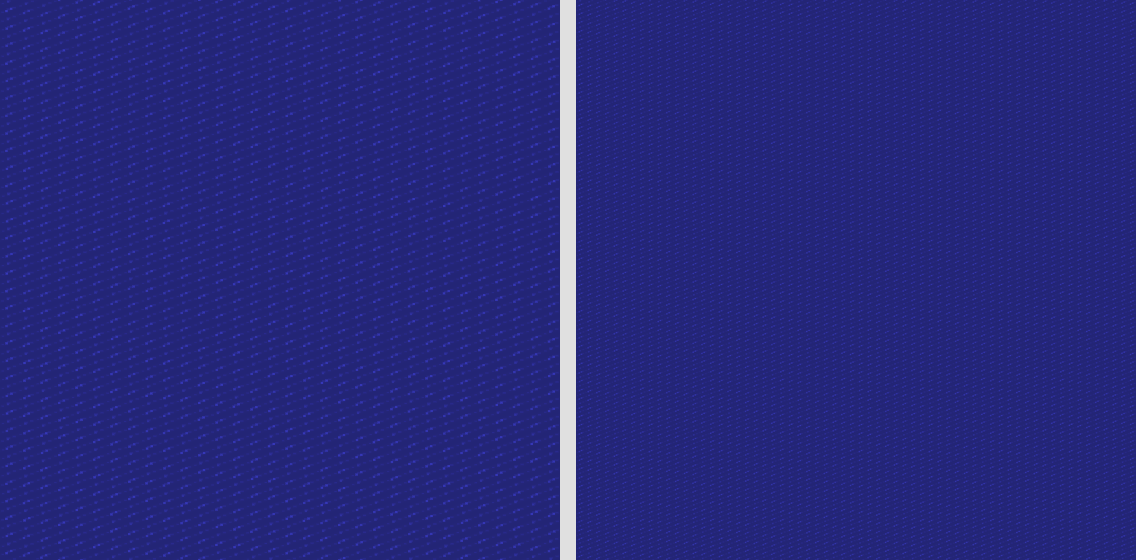
Left, the tile; right, the same tile 2 across and 2 down.
Give the GLSL for this texture, as a Shadertoy shader.

```glsl
// Dark blue twill cloth: upright columns of stitches step upward to the right
// in slanted rows of flecked thread; every other stitch carries a pair of glints.
// Whole-number column, row and slant counts make it wrap; hashes vary stitches.

const float COLUMNS = 32.0;
const float ROWS    = 64.0;   // even, so that glints alternate across the seam
const float SLANT   = 24.0;   // rows climbed across the whole canvas, also even

const vec3 CLOTH  = vec3(0.139, 0.146, 0.467);
const vec3 THREAD = vec3(0.161, 0.165, 0.556);
const vec3 SHEEN  = vec3(0.185, 0.193, 0.635);
const vec3 GLINT  = vec3(0.212, 0.220, 0.730);

// Lengths in canvas units.
const int   FLECKS       = 3;
const vec2  FLECK_HALF   = vec2(0.0030, 0.0015);
const float FLECK_SPREAD = 0.0060;
const vec2  SHEEN_OFFSET = vec2(-0.0010, -0.0010);
const vec2  GLINT_OFFSET = vec2(0.0048, 0.0020);
const vec2  GLINT_PAIR   = vec2(-0.0036, -0.0022);
const vec2  SHEEN_HALF   = vec2(0.0020, 0.0016);
const vec2  GLINT_HALF   = vec2(0.0022, 0.0019);
const float JITTER       = 0.0012;
const float WEAR         = 0.22;
const float RIB_DEPTH    = 0.012;

float hash(float n, float seed) {
    return fract(sin(n * 12.9898 + seed * 78.233) * 43758.5453);
}

// The same number for every copy of a stitch on the wrapped canvas.
float stitchId(vec2 cell) {
    float lap = floor(cell.x / COLUMNS);
    float column = cell.x - lap * COLUMNS;
    float row = mod(cell.y + lap * SLANT, ROWS);
    return column + row * COLUMNS;
}

// Coverage of a small soft-edged rectangle.
float patchCover(vec2 p, vec2 halfSize, float softness) {
    vec2 q = abs(p) - halfSize;
    float d = length(max(q, 0.0)) + min(max(q.x, q.y), 0.0);
    return 1.0 - smoothstep(-softness, softness, d);
}

void mainImage(out vec4 fragColor, in vec2 fragCoord) {
    vec2 uv = fragCoord / iResolution.xy;
    float softness = max(0.6 / iResolution.y, 0.0008);
    vec2 lattice = vec2(COLUMNS * uv.x, ROWS * uv.y - SLANT * uv.x);
    vec2 home = floor(lattice);

    float thread = 0.0;
    float sheen = 0.0;
    float glint = 0.0;

    // Gather the stitches of the surrounding cells.
    for (int j = -1; j <= 1; j++) {
        for (int i = -1; i <= 1; i++) {
            vec2 cell = home + vec2(i, j);
            float id = stitchId(cell);
            vec2 center = cell + 0.5;
            center.x /= COLUMNS;
            center.y = (center.y + SLANT * center.x) / ROWS;
            vec2 shift = JITTER * (vec2(hash(id, 1.0), hash(id, 2.0)) - 0.5);
            vec2 p = uv - center - shift;
            float strength = 1.0 - WEAR * hash(id, 3.0);

            // Short flecks strung along the slanted row.
            for (int k = 0; k < FLECKS; k++) {
                float n = float(k);
                float along = ((n + 0.5) / float(FLECKS) - 0.5) / COLUMNS;
                float across = FLECK_SPREAD * (hash(n, 5.0) - 0.5);
                vec2 spot = vec2(along, along * SLANT / ROWS + across);
                float size = 0.65 + 0.5 * hash(n, 6.0);
                float cover = patchCover(p - spot, FLECK_HALF * size, softness);
                thread = max(thread, strength * cover);
            }

            // Alternate stitches show either a glint pair or a dull sheen.
            if (mod(cell.x + cell.y, 2.0) < 0.5) {
                float upper = patchCover(p - GLINT_OFFSET, GLINT_HALF, softness);
                float lower = patchCover(p - GLINT_PAIR, GLINT_HALF, softness);
                glint = max(glint, strength * max(upper, lower));
            } else {
                float dull = patchCover(p - SHEEN_OFFSET, SHEEN_HALF, softness);
                sheen = max(sheen, strength * dull);
            }
        }
    }

    // Shade the furrows between rows, then layer thread and highlights.
    float rib = -cos(6.2831853 * lattice.y);
    vec3 color = CLOTH * (1.0 + RIB_DEPTH * rib);
    color = mix(color, THREAD, thread);
    color = mix(color, SHEEN, sheen);
    color = mix(color, GLINT, glint);
    fragColor = vec4(color, 1.0);
}
```
